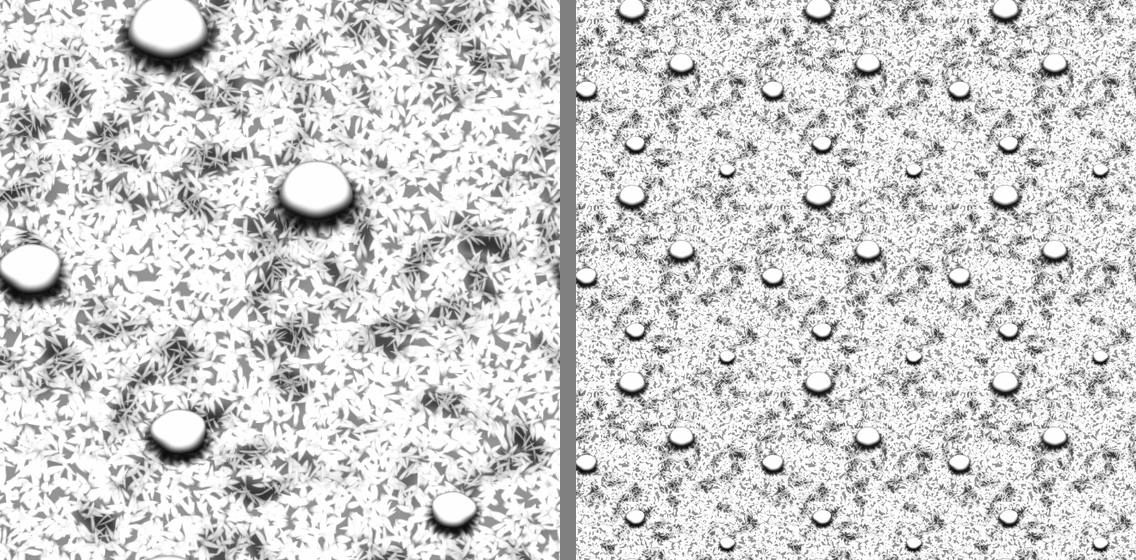
Left, the tile; right, the same tile 3 across and 3 down.
A Shadertoy shader for this texture:

```glsl
// Tiling tangle of pale grass blades over grey gaps, with a few smooth domed stones.

const float TAU = 6.2831853;
const float TUFT_CELLS = 18.0;   // tufts per canvas side, in each layer
const float CLUMP_CELLS = 12.0;  // dark hollows per canvas side
const int LAYERS = 5;
const int BLADES = 4;
const int STONES = 5;
const float GROUND_TONE = 0.58;
const float HOLLOW_TONE = 0.20;
const float BLADE_WIDTH = 0.0048;
const float EDGE_SOFTNESS = 0.0026;

vec2 hash2(vec2 p) {
    vec3 q = fract(p.xyx * vec3(0.1031, 0.1030, 0.0973));
    q += dot(q, q.yzx + 33.33);
    return fract((q.xx + q.yz) * q.zy);
}

vec2 direction(float angle) {
    return vec2(cos(angle), sin(angle));
}

// Layered sines with whole frequencies, so the bending wraps
vec2 warp(vec2 uv, float amount) {
    vec2 w = sin(TAU * (uv.yx * vec2(5.0, 4.0) + uv * vec2(2.0, 3.0)));
    w += 0.6 * sin(TAU * (uv.yx * vec2(13.0, 11.0) - uv * vec2(6.0, 7.0)));
    return uv + amount * w;
}

// Wrapping cellular noise: stretched spots of random strength
float hollows(vec2 uv, float cells) {
    vec2 p = uv * cells;
    vec2 base = floor(p);
    float result = 0.0;
    for (int y = -1; y <= 1; y++)
    for (int x = -1; x <= 1; x++) {
        vec2 cell = base + vec2(x, y);
        vec2 id = mod(cell, cells) + 211.0;
        vec2 place = hash2(id);
        vec2 kind = hash2(id + 57.0);
        vec2 axis = direction(kind.x * TAU);
        vec2 d = p - cell - place;
        float dist = length(vec2(dot(d, axis), 2.0 * dot(d, vec2(-axis.y, axis.x))));
        result = max(result, smoothstep(0.15, 0.95, kind.y) * smoothstep(0.95, 0.1, dist));
    }
    return result;
}

// x: signed distance to a curved spindle, y: position from root (0) to tip (1)
vec2 bladeShape(vec2 p, vec2 dir, float len, float width, float bend) {
    float along = dot(p, dir) / len;
    float side = dot(p, vec2(-dir.y, dir.x)) - bend * len * along * along;
    return vec2(abs(side) - width * 4.0 * along * (1.0 - along), along);
}

// Lays one layer of tufts over the given tone; bright blades merge
float tuftLayer(float tone, vec2 uv, float seed, float width, float hollow) {
    vec2 p = uv * TUFT_CELLS + hash2(vec2(seed, 91.0)) * TUFT_CELLS;
    vec2 base = floor(p);
    float tipTone = 1.05 - 0.28 * hollow;
    float haloDepth = 0.04 + 0.10 * hollow;
    for (int y = -1; y <= 1; y++)
    for (int x = -1; x <= 1; x++) {
        vec2 cell = base + vec2(x, y);
        vec2 id = mod(cell, TUFT_CELLS) + 31.0 * seed;
        vec2 root = hash2(id);
        for (int b = 0; b < BLADES; b++) {
            vec2 turn = hash2(id + vec2(7.3, 3.7) * float(b + 1));
            vec2 form = hash2(id.yx + vec2(5.9, 11.3) * float(b + 1));
            // Blades leave a loose root, so tufts do not look like flowers
            vec2 bladeRoot = mix(root, form.yx, 0.55);
            vec2 fromRoot = (p - cell - bladeRoot) / TUFT_CELLS;
            vec2 dir = direction((float(b) + turn.x) * TAU / float(BLADES));
            float len = mix(0.4, 0.92, turn.y) / TUFT_CELLS;
            vec2 shape = bladeShape(fromRoot, dir, len, width * mix(0.6, 1.35, form.x), form.y * 0.8 - 0.4);
            float inside = smoothstep(-0.04, 0.08, shape.y) * smoothstep(1.04, 0.92, shape.y);
            float halo = inside * smoothstep(0.004, 0.0, shape.x);
            float cover = inside * smoothstep(EDGE_SOFTNESS, -EDGE_SOFTNESS, shape.x);
            float bladeTone = mix(0.5, tipTone, smoothstep(0.0, 0.4, shape.y));
            tone *= 1.0 - haloDepth * halo;
            tone = mix(tone, max(tone, bladeTone), cover);
        }
    }
    return tone;
}

// Lays one lit stone and its ragged shadow over the given tone
float stone(float tone, vec2 offset, float radius, float seed) {
    vec2 p = offset / (radius * vec2(1.0, 0.82));
    float angle = atan(p.y, p.x);
    float wobble = 0.035 * sin(3.0 * angle + seed) + 0.02 * sin(5.0 * angle - 2.0 * seed);
    float dist = length(p) + wobble;
    float down = smoothstep(0.45, -0.9, p.y / max(length(p), 0.001));

    float ragged = 0.05 * sin(17.0 * angle + seed) + 0.04 * sin(29.0 * angle);
    float shadow = smoothstep(1.4, 0.85, length(p + vec2(0.0, 0.28)) + wobble + ragged);
    tone *= 1.0 - 0.88 * shadow;

    float rim = mix(0.55, 0.03, down);
    float lit = smoothstep(-0.03, mix(0.10, 0.45, down), 1.0 - dist);
    float softness = 0.002 / radius;
    return mix(tone, mix(rim, 1.0, lit), smoothstep(1.0 + softness, 1.0 - softness, dist));
}

void mainImage(out vec4 fragColor, in vec2 fragCoord) {
    vec2 uv = fragCoord / iResolution.xy;

    // Ground with dark hollows, where blades grow thinner and dimmer
    float hollow = hollows(warp(uv, 0.011), CLUMP_CELLS);
    float tone = mix(GROUND_TONE, HOLLOW_TONE, hollow);
    float width = BLADE_WIDTH * (1.15 - 0.75 * hollow);
    for (int i = 0; i < LAYERS; i++)
        tone = tuftLayer(tone, uv, float(i + 1), width, hollow);

    // Stones spread evenly by a low-discrepancy sequence
    for (int i = 0; i < STONES; i++) {
        float n = float(i);
        vec2 centre = fract(vec2(0.30, 0.95) + n * vec2(0.7549, 0.5698));
        float radius = mix(0.035, 0.074, fract(0.9 + 0.618 * n));
        tone = stone(tone, fract(uv - centre + 0.5) - 0.5, radius, n * 2.1);
    }

    fragColor = vec4(vec3(clamp(tone, 0.0, 0.995)), 1.0);
}
```
